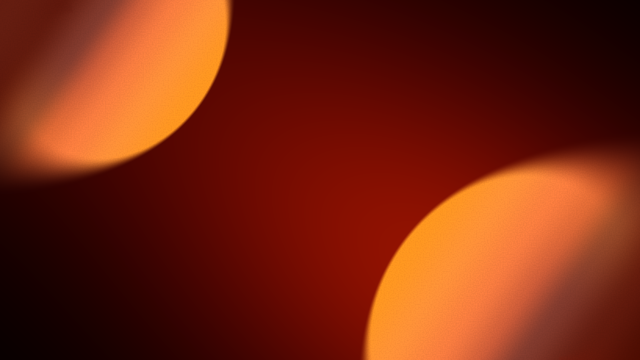
A Shadertoy shader for this background:

```glsl
// Two glowing orange spheres face each other across a dark red diagonal haze.
// Each is a disc whose rim blurs away from the light, shaded by a colour ramp
// along the line between the centres, with fine gradient-noise grain on top.

// Layout, in canvas heights (origin at the lower left)
const vec2 UPPER_CENTER = vec2(0.204, 0.965);
const vec2 LOWER_CENTER = vec2(1.551, 0.009);
const float UPPER_RADIUS = 0.433;
const float LOWER_RADIUS = 0.535;

// Haze
const float HAZE_WIDTH = 0.59;
const float HAZE_NEAR = 0.30;   // red level beside the upper sphere
const float HAZE_FAR = 0.58;    // red level beside the lower sphere

// Sphere colours, from the unlit back to the lit rim
const vec3 UPPER_BACK = vec3(0.42, 0.14, 0.08);
const vec3 LOWER_BACK = vec3(0.23, 0.04, 0.00);
const vec3 EMBER = vec3(0.38, 0.10, 0.05);
const vec3 PLUM = vec3(0.51, 0.23, 0.18);
const vec3 COPPER = vec3(0.79, 0.35, 0.22);
const vec3 CORAL = vec3(0.97, 0.48, 0.25);
const vec3 ORANGE = vec3(1.00, 0.57, 0.22);
const vec3 AMBER = vec3(1.00, 0.59, 0.12);
const vec3 SIDE_TINT = vec3(0.10, 0.07, -0.02);

// Rim blur and grain
const float RIM_SHARP = 0.012;
const float RIM_SOFT = 0.38;
const float GRAIN_SCALE = 230.0;
const float GRAIN_AMOUNT = 0.05;

vec2 hashGradient(vec2 cell) {
    vec3 p = fract(cell.xyx * vec3(0.1031, 0.1030, 0.0973));
    p += dot(p, p.yzx + 33.33);
    float angle = 6.2832 * fract((p.x + p.y) * p.z);
    return vec2(cos(angle), sin(angle));
}

float gradientNoise(vec2 p) {
    vec2 i = floor(p), f = fract(p);
    vec2 u = f * f * f * (f * (f * 6.0 - 15.0) + 10.0);
    vec2 e = vec2(0.0, 1.0);
    float a = dot(hashGradient(i), f);
    float b = dot(hashGradient(i + e.yx), f - e.yx);
    float c = dot(hashGradient(i + e.xy), f - e.xy);
    float d = dot(hashGradient(i + e.yy), f - e.yy);
    return mix(mix(a, b, u.x), mix(c, d, u.x), u.y);
}

// Red band along the line between the spheres
vec3 haze(vec2 p) {
    vec2 axis = normalize(LOWER_CENTER - UPPER_CENTER);
    vec2 rel = p - UPPER_CENTER;
    float along = dot(rel, axis);
    float across = (rel.x * axis.y - rel.y * axis.x) / HAZE_WIDTH;
    float level = mix(HAZE_NEAR, HAZE_FAR, smoothstep(0.1, 1.25, along));
    float red = level * exp(-across * across);
    return vec3(red, 0.22 * red * red, 0.01 * red);
}

// Colour for lit = -1 (back) to 1 (rim nearest the light)
vec3 sphereRamp(float lit, vec3 back) {
    vec3 col = mix(back, EMBER, smoothstep(-0.40, -0.08, lit));
    col = mix(col, PLUM, smoothstep(-0.12, 0.18, lit));
    col = mix(col, COPPER, smoothstep(0.14, 0.34, lit));
    col = mix(col, CORAL, smoothstep(0.27, 0.52, lit));
    col = mix(col, ORANGE, smoothstep(0.45, 0.75, lit));
    return mix(col, AMBER, smoothstep(0.68, 0.98, lit));
}

vec3 addSphere(vec3 scene, vec2 p, vec2 center, float radius,
               vec2 facing, vec3 back, float grain) {
    vec2 rel = (p - center) / radius;
    float dist = length(rel);
    float lit = dot(rel, facing);
    float side = abs(rel.x * facing.y - rel.y * facing.x);

    // The rim is crisp toward the light and dissolves around the sides
    float away = 1.0 - lit / max(dist, 0.001);
    float blur = RIM_SHARP + 0.05 * away + RIM_SOFT * away * away;
    float cover = 1.0 - smoothstep(1.0 - blur, 1.0 + blur, dist);

    vec3 col = sphereRamp(lit, back);
    float sideGlow = smoothstep(0.2, 0.8, side) * smoothstep(-0.2, 0.2, lit);
    col += SIDE_TINT * sideGlow * (1.0 - smoothstep(0.2, 0.6, lit));
    col *= 1.0 + GRAIN_AMOUNT * grain;
    return mix(scene, col, cover);
}

void mainImage(out vec4 fragColor, in vec2 fragCoord) {
    vec2 p = fragCoord / iResolution.y;
    vec2 facing = normalize(LOWER_CENTER - UPPER_CENTER);
    float grain = gradientNoise(p * GRAIN_SCALE);

    vec3 col = haze(p);
    col = addSphere(col, p, UPPER_CENTER, UPPER_RADIUS, facing, UPPER_BACK, grain);
    col = addSphere(col, p, LOWER_CENTER, LOWER_RADIUS, -facing, LOWER_BACK, grain);
    fragColor = vec4(clamp(col, 0.0, 1.0), 1.0);
}
```
